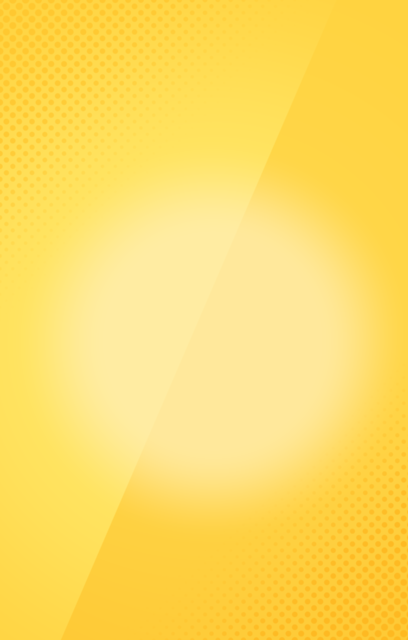
This background is drawn by a Shadertoy shader. Its source:

```glsl
// Yellow diagonal two-tone backdrop with a soft central glow and halftone corners.

// Layout, in units of canvas height (x is rescaled to the design aspect)
const float ASPECT = 0.6367;
const vec2 GLOW_CENTER = vec2(0.333, 0.466);
const float GLOW_INNER = 0.165;
const float GLOW_OUTER = 0.318;
const vec2 SPLIT_BOTTOM = vec2(0.095, 0.0);
const vec2 SPLIT_TOP = vec2(0.525, 1.0);

// Halftone
const float DOT_PERIOD = 0.0200;
const float DOT_RADIUS = 0.0057;
const float TOP_REACH = 0.54;
const float BOTTOM_REACH = 0.49;
const float DOT_OPACITY = 0.72;

// Palette
const vec3 LEFT_EDGE = vec3(1.0, 0.83, 0.255);
const vec3 LEFT_HALO = vec3(1.0, 0.895, 0.385);
const vec3 RIGHT_TOP = vec3(1.0, 0.828, 0.25);
const vec3 RIGHT_BOTTOM = vec3(0.995, 0.785, 0.20);
const vec3 RIGHT_HALO = vec3(1.0, 0.85, 0.31);
const vec3 GLOW_LEFT = vec3(1.0, 0.926, 0.635);
const vec3 GLOW_RIGHT = vec3(1.0, 0.911, 0.607);
const vec3 DOT_TOP = vec3(1.0, 0.765, 0.16);
const vec3 DOT_BOTTOM = vec3(0.995, 0.70, 0.10);

// Signed distance to the slanted split; positive on the right
float splitDistance(vec2 p) {
    vec2 along = normalize(SPLIT_TOP - SPLIT_BOTTOM);
    return dot(p - SPLIT_BOTTOM, vec2(along.y, -along.x));
}

// Distance to the nearest center of a staggered dot lattice
float latticeDistance(vec2 p) {
    vec2 cell = p / DOT_PERIOD;
    vec2 even = fract(cell) - 0.5;
    vec2 odd = fract(cell + 0.5) - 0.5;
    return min(length(even), length(odd)) * DOT_PERIOD;
}

// Dot coverage that shrinks and fades away from a corner
float halftone(vec2 p, vec2 corner, float reach, float pixel) {
    vec2 offset = abs(p - corner);
    float strength = clamp(1.0 - (offset.x + offset.y) / reach, 0.0, 1.0);
    float radius = DOT_RADIUS * sqrt(strength);
    float dotMask = 1.0 - smoothstep(-pixel, pixel, latticeDistance(p) - radius);
    return dotMask * DOT_OPACITY * smoothstep(0.0, 0.65, strength);
}

void mainImage(out vec4 fragColor, in vec2 fragCoord) {
    vec2 p = fragCoord / iResolution.xy * vec2(ASPECT, 1.0);
    float pixel = 1.0 / iResolution.y;
    float fromCenter = length(p - GLOW_CENTER);
    float rightSide = smoothstep(-pixel, pixel, splitDistance(p));

    // Two-tone base with a broad halo
    float halo = 1.0 - smoothstep(0.24, 0.64, fromCenter);
    vec3 leftColor = mix(LEFT_EDGE, LEFT_HALO, halo);
    vec3 rightColor = mix(RIGHT_BOTTOM, RIGHT_TOP, smoothstep(0.05, 0.55, p.y));
    rightColor = mix(rightColor, RIGHT_HALO, 0.5 * halo);
    vec3 color = mix(leftColor, rightColor, rightSide);

    // Halftone corners, each kept to its side of the split
    float topDots = halftone(p, vec2(0.0, 1.0), TOP_REACH, pixel);
    float bottomDots = halftone(p, vec2(ASPECT, 0.0), BOTTOM_REACH, pixel);
    color = mix(color, DOT_TOP, topDots * (1.0 - rightSide));
    color = mix(color, DOT_BOTTOM, bottomDots * rightSide);

    // Central glow
    float glow = 1.0 - smoothstep(GLOW_INNER, GLOW_OUTER, fromCenter);
    color = mix(color, mix(GLOW_LEFT, GLOW_RIGHT, rightSide), glow);

    fragColor = vec4(color, 1.0);
}
```
